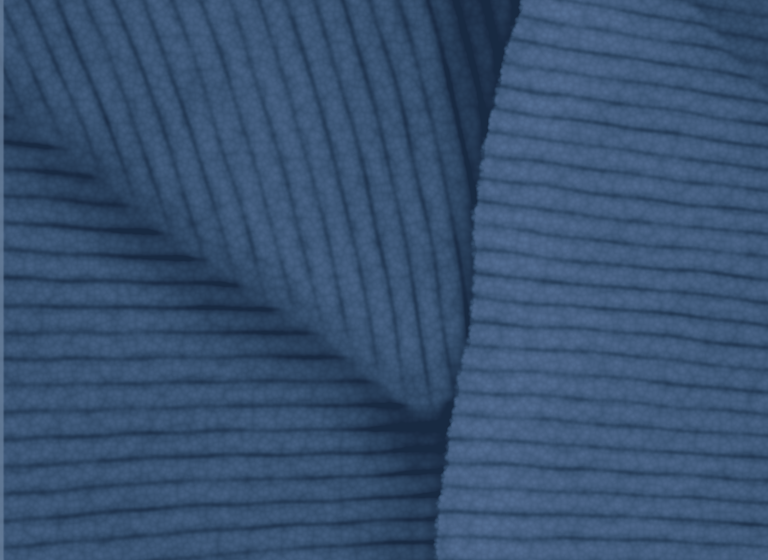
Write a Shadertoy shader that draws this texture.

```glsl
vec2 hash2(vec2 p) {
    vec3 q = fract(p.xyx * vec3(0.1031, 0.1030, 0.0973));
    q += dot(q, q.yzx + 33.33);
    return fract((q.xx + q.yz) * q.zy);
}

// Distance to the nearest scattered cell centre
float cellular(vec2 p) {
    vec2 cell = floor(p), local = fract(p);
    float nearest = 2.0;
    for (int j = -1; j <= 1; j++) {
        for (int i = -1; i <= 1; i++) {
            vec2 offset = vec2(i, j);
            vec2 delta = offset + hash2(cell + offset) - local;
            nearest = min(nearest, dot(delta, delta));
        }
    }
    return sqrt(nearest);
}

float waves(vec2 p) {
    return sin(p.x * 9.0 + 2.0 * sin(p.y * 7.0)) * 0.5
         + sin(p.y * 17.0 - p.x * 13.0 + sin(p.x * 23.0)) * 0.3
         + sin(p.x * 41.0 + p.y * 31.0) * 0.2;
}

// Rounded rib: a thin groove core inside a soft valley, uneven along its length
float rib(float coord, float along, float depth) {
    float f = fract(coord);
    float index = floor(coord + 0.5);
    float strength = 0.8 + 0.3 * hash2(vec2(index, 5.0)).x;
    strength += 0.15 * sin(along * 11.0 + index * 2.4) + 0.12 * sin(along * 47.0 + index * 4.1);
    float wall = min(f, 1.0 - f);
    float groove = 0.55 * (1.0 - smoothstep(0.0, 0.17, wall)) + 0.45 * (1.0 - smoothstep(0.0, 0.4, wall));
    return 0.07 * sin(3.14159 * f) - depth * strength * groove;
}

float lowerCloth(vec2 p, float foldGap, float panelGap) {
    float row = (p.y - p.x * (0.085 - 0.23 * p.y)) / 0.048 + 0.5;
    float tone = 0.62 + rib(row + 0.09 * waves(p), p.x, 0.4);
    // Shadows cast by the fold and the right panel
    tone -= 0.42 * (1.0 - smoothstep(0.0, 0.19, foldGap));
    tone -= 0.32 * (1.0 - smoothstep(0.02, 0.2, panelGap));
    return tone;
}

float foldedCloth(vec2 p, float foldGap) {
    float drop = 1.0 - p.y;
    float column = p.x - drop * (0.48 - 0.27 * p.x) + 0.07 * drop * drop;
    float ribFade = 0.2 + 0.8 * smoothstep(0.0, 0.1, -foldGap);
    float tone = 0.57 + ribFade * rib(column / 0.051 + 0.08 * waves(p), p.y, 0.37);
    tone += 0.15 * exp(-pow((p.x - 0.42 - 0.35 * drop) / 0.2, 2.0));
    // The cloth rolls away along its lower edge and into the gap at right
    tone -= 0.22 * (1.0 - smoothstep(0.0, 0.12, -foldGap));
    float gapStart = 0.8 + 0.075 * drop;
    tone -= 0.44 * smoothstep(gapStart - 0.06, gapStart + 0.03, p.x);
    return tone - 0.08 * smoothstep(0.7, 1.0, p.y) * smoothstep(0.3, 0.8, p.x);
}

float panelRow(vec2 p) {
    float across = p.x - 0.85;
    return (p.y + across * (0.03 + 0.13 * p.y) + 0.05 * across * across * p.y) / 0.0427;
}

float rightPanel(vec2 p, float panelGap) {
    float tone = 0.83 + rib(panelRow(p) + 0.1 * waves(p), p.x, 0.43);
    tone += 0.1 * exp(-pow((panelGap + 0.09) / 0.09, 2.0));
    tone -= 0.12 * smoothstep(0.25, 0.6, -panelGap);
    // Dim layer behind the upper right shoulder
    float shoulder = p.x - 1.228 - 0.82 * (1.0 - p.y);
    float behind = 0.42 + rib((p.y + 0.16 * p.x) / 0.041, p.x, 0.18);
    tone -= 0.14 * smoothstep(-0.14, 0.0, shoulder);
    return mix(tone, behind, smoothstep(-0.015, 0.015, shoulder));
}

void mainImage(out vec4 fragColor, in vec2 fragCoord) {
    vec2 p = fragCoord / iResolution.y;
    float fuzz = cellular(p * 95.0) - 0.48;
    float blotch = cellular(p * vec2(38.0, 46.0) + 7.0) - 0.48;

    // Boundaries of the fold and of the bulging right panel
    float foldLine = 0.8 - 0.72 * p.x + 0.008 * sin(p.x * 14.0);
    foldLine = max(foldLine, 0.262 + 0.6 * max(p.x - 0.77, 0.0));
    float foldGap = foldLine - p.y;
    float panelEdge = 0.778 + 0.1 * p.y + 0.055 * pow(p.y, 4.0);
    panelEdge += 0.021 * exp(-pow((p.y - 0.43) / 0.13, 2.0));
    panelEdge -= 0.003 * abs(sin(3.14159 * panelRow(vec2(0.85, p.y))));
    panelEdge += 0.003 * waves(p * 3.0) + 0.005 * fuzz;
    float panelGap = panelEdge - p.x;

    // Layer the cloths from back to front
    float tone = lowerCloth(p, foldGap, panelGap);
    tone = mix(tone, foldedCloth(p, foldGap), smoothstep(-0.02, 0.02, -foldGap));
    tone -= 0.2 * (1.0 - smoothstep(0.0, 0.03, panelGap));
    tone = mix(tone, rightPanel(p, panelGap), smoothstep(-0.006, 0.006, -panelGap));

    // Fuzzy yarn, blotches and broad unevenness
    tone -= (0.2 * fuzz + 0.22 * blotch) * (0.5 + 0.6 * smoothstep(0.0, 0.7, tone));
    tone += 0.05 * waves(p * 1.7);

    tone = clamp(tone, -0.08, 1.2);
    vec3 color = mix(vec3(0.11, 0.18, 0.28), vec3(0.29, 0.39, 0.53), tone);
    // Richer blue in the middle tones
    color += vec3(-0.003, 0.012, 0.012) * 4.0 * max(tone * (1.0 - tone), 0.0);
    // Pale strip along the left border
    color = mix(color, vec3(0.42, 0.51, 0.62), 0.75 * (1.0 - smoothstep(0.004, 0.009, p.x)));
    fragColor = vec4(color, 1.0);
}
```
